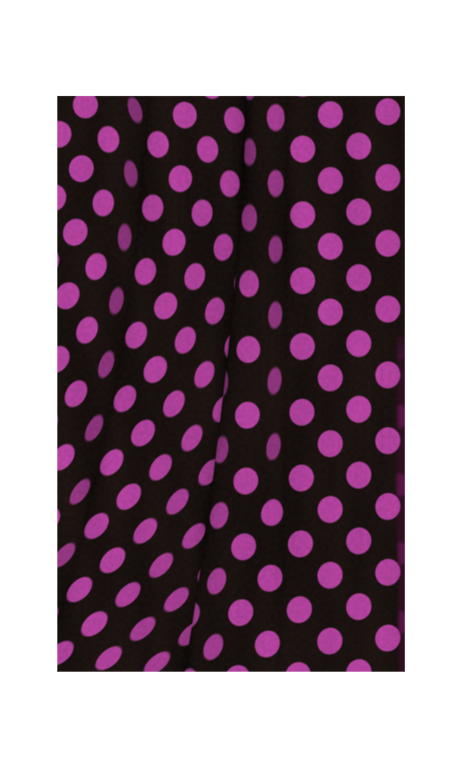
A Shadertoy shader for this pattern:

```glsl
const vec3 PAPER = vec3(1.0);
const vec3 CLOTH = vec3(0.10, 0.07, 0.06);
const vec3 DOT = vec3(0.69, 0.255, 0.61);
const vec3 SHEER = vec3(0.19, 0.06, 0.13);
const vec3 SHEER_DOT = vec3(0.34, 0.08, 0.27);

// Lengths are in canvas widths, y runs downwards.
const float CANVAS_HEIGHT = 1.6516;
const vec2 CLOTH_MIN = vec2(0.1235, 0.2065);
const vec2 CLOTH_MAX = vec2(0.8725, 1.4445);
const vec2 DOT_RADIUS = vec2(0.0278, 0.0290);
const float SOFTNESS = 0.0012;

const float LEFT_ORIGIN = 0.185;
const float LEFT_SPACING = 0.0538;
const float LEFT_PITCH = 0.1368;
const float LEFT_START = 0.2258;
const float LEFT_DRIFT = 0.0054;
const vec2 LEFT_LEAN = vec2(0.055, 0.174);

const float RIGHT_ORIGIN = 0.5376;
const float RIGHT_SPACING = 0.0559;
const float RIGHT_SPREAD = 0.00075;
const float RIGHT_PITCH = 0.1415;
const float RIGHT_START = 0.327;
const float RIGHT_DRIFT = -0.0032;
const float RIGHT_LEAN = 0.026;

const float SEAM_TOP = 0.531;
const float SEAM_LEAN = 0.133;
const vec2 FOLD_CELLS = vec2(18.0, 5.0);
const vec2 WEAVE_CELLS = vec2(110.0, 180.0);

vec2 gradient(vec2 cell, vec2 period) {
    cell = mod(cell, period);
    float h = fract(sin(dot(cell, vec2(127.1, 311.7))) * 43758.5);
    return vec2(cos(6.28318 * h), sin(6.28318 * h));
}

float gradientNoise(vec2 p, vec2 period) {
    vec2 i = floor(p), f = fract(p);
    vec2 u = f * f * f * (f * (f * 6.0 - 15.0) + 10.0);
    vec2 e = vec2(1.0, 0.0);
    float a = dot(gradient(i, period), f);
    float b = dot(gradient(i + e.xy, period), f - e.xy);
    float c = dot(gradient(i + e.yx, period), f - e.yx);
    float d = dot(gradient(i + e.xx, period), f - e.xx);
    return mix(mix(a, b, u.x), mix(c, d, u.x), u.y);
}

float leftColumn(float i, float drop) {
    return LEFT_ORIGIN + i * LEFT_SPACING - drop * (LEFT_LEAN.x + LEFT_LEAN.y * drop);
}

float rightColumn(float j, float drop) {
    float lean = RIGHT_LEAN * drop * drop * drop * (1.0 - smoothstep(0.0, 3.5, j));
    return RIGHT_ORIGIN + j * (RIGHT_SPACING + RIGHT_SPREAD * j) - lean;
}

// Fraction of the dot width left visible by the folds.
float leftWidth(float i, float drop) {
    float fold = exp(-1.2 * (i - 2.0) * (i - 2.0)) * mix(0.48, 0.25, drop);
    return mix(0.97, 0.77, smoothstep(3.0, 6.0, i)) - fold - 0.08 * drop;
}

float rightWidth(float j, float drop) {
    if (j < -0.5) return mix(0.45, 0.7, smoothstep(0.5, 0.75, drop));
    if (j < 0.5) return mix(0.52, 0.96, smoothstep(0.1, 0.52, drop));
    if (j < 1.5) return mix(0.70, 0.54, smoothstep(0.0, 0.3, drop)) + 0.42 * smoothstep(0.6, 0.79, drop);
    return 0.97;
}

// Signed distance to the nearest tilted dot of a column.
float columnDots(vec2 p, float x, float start, float pitch, vec2 radius, float tilt) {
    vec2 d = vec2(p.x - x, p.y - start);
    d.y -= pitch * round(d.y / pitch);
    float c = cos(tilt), s = sin(tilt);
    d = vec2(c * d.x + s * d.y, c * d.y - s * d.x);
    return (length(d / radius) - 1.0) * min(radius.x, radius.y);
}

float cover(float distance, float blur) {
    return 1.0 - smoothstep(-blur, blur, distance);
}

void mainImage(out vec4 fragColor, in vec2 fragCoord) {
    vec2 uv = fragCoord / iResolution.xy;
    vec2 p = vec2(uv.x, 1.0 - uv.y) * vec2(1.0, CANVAS_HEIGHT);
    float pixel = 1.0 / iResolution.x;
    float blur = SOFTNESS + pixel * 0.75;
    float drop = clamp((p.y - CLOTH_MIN.y) / (CLOTH_MAX.y - CLOTH_MIN.y), 0.0, 1.0);
    float seam = SEAM_TOP - SEAM_LEAN * pow(drop, 1.5);

    // Dots of the leaning panel and of the hanging panel
    vec2 left = vec2(1.0), right = vec2(1.0);
    for (float i = -1.0; i < 9.0; i++) {
        float w = leftWidth(i, drop);
        float start = LEFT_START + i * LEFT_DRIFT + mod(i, 2.0) * 0.5 * LEFT_PITCH;
        float d = columnDots(p, leftColumn(i, drop), start, LEFT_PITCH, DOT_RADIUS * vec2(w, 1.0), mix(-0.4, 0.75, drop));
        if (d < left.x) left = vec2(d, w);
    }
    for (float j = -2.0; j < 6.0; j++) {
        float w = rightWidth(j, drop);
        float start = RIGHT_START + j * RIGHT_DRIFT + mod(j, 2.0) * 0.5 * RIGHT_PITCH;
        float d = columnDots(p, rightColumn(j, drop), start, RIGHT_PITCH, DOT_RADIUS * vec2(w, 1.0), 0.4 * drop * drop);
        if (d < right.x) right = vec2(d, w);
    }
    float side = smoothstep(-blur, blur, p.x - seam);
    float dots = mix(cover(left.x, blur), cover(right.x, blur), side);
    float openness = mix(left.y, right.y, side);

    // Folds and weave
    float folds = gradientNoise(uv * FOLD_CELLS, FOLD_CELLS);
    float weave = gradientNoise(uv * WEAVE_CELLS, WEAVE_CELLS);
    float crease = exp(-abs(p.x - seam) / 0.014)
        + 0.6 * exp(-abs(p.x - leftColumn(2.5, drop)) / 0.012)
        + 0.6 * exp(-abs(p.x - rightColumn(1.4, drop)) / 0.010) * (1.0 - 0.6 * drop);
    float light = 1.0 + 0.35 * folds + 0.22 * weave - 0.45 * min(crease, 1.0);

    // Sheer layer along the lower right edge
    float sheer = smoothstep(0.849, 0.862, p.x + 0.008 * folds) * smoothstep(0.38, 0.5, drop);
    float sheerDots = cover(columnDots(p, 0.86, 1.043, 0.1475, DOT_RADIUS * 0.85, 0.0), 2.0 * blur);
    vec3 color = mix(CLOTH * light, mix(SHEER, SHEER_DOT, sheerDots), sheer);

    vec3 dotColor = DOT * mix(0.72, 1.0, smoothstep(0.4, 0.85, openness)) * (1.0 + 0.07 * folds + 0.07 * weave - 0.15 * min(crease, 1.0));
    color = mix(color, dotColor, dots);

    // Cloth outline on the paper
    vec2 edge = abs(p - 0.5 * (CLOTH_MIN + CLOTH_MAX)) - 0.5 * (CLOTH_MAX - CLOTH_MIN);
    color = mix(PAPER, color, cover(max(edge.x, edge.y), 0.75 * pixel));
    fragColor = vec4(color, 1.0);
}
```
